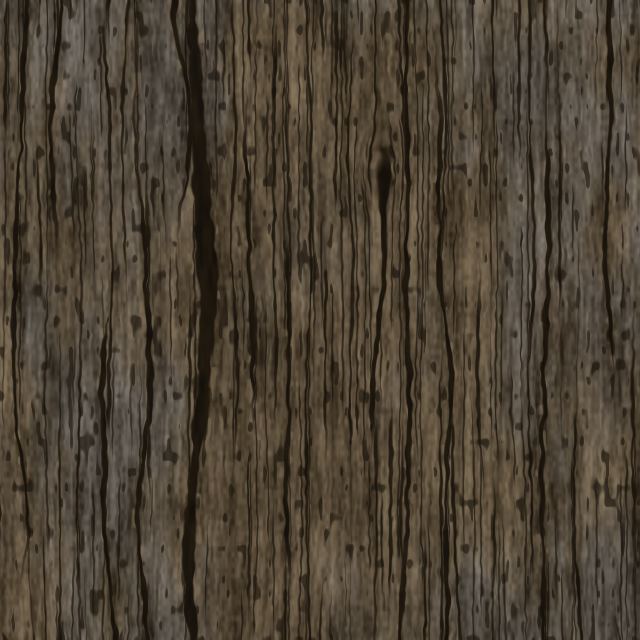
Write a three.js fragment shader that draws this texture.

```glsl
// Weathered dark timber: upright grey-brown grain, long drying cracks, one deep split and a knot.
varying vec2 vUv;

const vec3 DARK_WOOD = vec3(0.13, 0.10, 0.06);
const vec3 LIGHT_WOOD = vec3(0.46, 0.42, 0.37);
const vec3 CRACK_COLOUR = vec3(0.085, 0.065, 0.038);
const vec3 CHIP_COLOUR = vec3(0.52, 0.45, 0.35);
const vec3 WARM_TINT = vec3(1.02, 0.97, 0.86);
const vec3 COOL_TINT = vec3(0.97, 1.0, 1.06);
const vec2 KNOT = vec2(0.595, 0.735);
const vec2 KNOT_SIZE = vec2(0.032, 0.06);
const float EDGE = 0.0014;        // softness of crack edges
const float BASE_TONE = 0.65;     // 0 is DARK_WOOD, 1 is LIGHT_WOOD
const float GRAIN_CONTRAST = 1.0;

float hash(vec2 p) {
  vec3 q = fract(vec3(p.xyx) * 0.1031);
  q += dot(q, q.yzx + 33.33);
  return fract((q.x + q.y) * q.z);
}

float noise(vec2 p) {
  vec2 i = floor(p), f = fract(p);
  f = f * f * (3.0 - 2.0 * f);
  return mix(mix(hash(i), hash(i + vec2(1, 0)), f.x),
             mix(hash(i + vec2(0, 1)), hash(i + vec2(1, 1)), f.x), f.y);
}

float fbm(vec2 p) {
  float sum = 0.0, amp = 0.53;
  for (int i = 0; i < 4; i++) {
    sum += amp * noise(p);
    p = p * 2.03 + 17.3;
    amp *= 0.5;
  }
  return sum;
}

// Wandering upright cracks, one per column; returns (crack, halo around it).
vec2 cracks(vec2 p, float columns, float halfWidth, float cover, float stretch, float seed) {
  float x = p.x * columns;
  vec2 result = vec2(0.0);
  for (int i = -1; i <= 1; i++) {
    float id = floor(x) + float(i);
    float r = hash(vec2(id + 40.0, seed));
    float lane = id + 40.0 + seed * 97.0;
    float wander = 0.4 * noise(vec2(p.y * 5.0, lane)) + 0.08 * noise(vec2(p.y * 31.0, lane));
    float dist = abs(x - id - 0.05 - 0.65 * r - wander) / columns;
    float run = noise(vec2(p.y * stretch + r * 50.0, lane + 11.0));
    float open = smoothstep(1.0 - cover, 1.2 - cover, run);
    float w = halfWidth * open * (0.55 + 0.9 * noise(vec2(p.y * 14.0, lane + 23.0)));
    float crack = open * (1.0 - smoothstep(max(w - EDGE, 0.0), w + EDGE, dist));
    float halo = open * exp(-dist / (halfWidth * 2.2));
    result = max(result, vec2(crack, halo));
  }
  return result;
}

// The single wide split that runs the full height; returns (crack, halo).
vec2 deepSplit(vec2 p) {
  float bulge = (p.y - 0.62) / 0.18;
  float centre = 0.311 + 0.012 * cos((p.y - 0.58) * 7.0) + 0.008 * (noise(vec2(p.y * 13.0, 3.0)) - 0.5);
  float w = 0.0045 + 0.008 * exp(-bulge * bulge) + 0.005 * noise(vec2(p.y * 24.0, 8.0));
  w += 0.004 * (noise(p * vec2(90.0, 60.0)) - 0.5);
  float dist = abs(p.x - centre);
  return vec2(1.0 - smoothstep(w - EDGE, w + 2.0 * EDGE, dist), exp(-max(dist - w, 0.0) / 0.009));
}

void main() {
  // Bend the grain gently, and part it around the knot
  vec2 p = vUv;
  vec2 k = (p - KNOT) / KNOT_SIZE;
  float knot = exp(-dot(k, k));
  p.x += 0.016 * (fbm(vec2(p.x * 4.0, p.y * 2.2)) - 0.5);
  p.x -= 0.65 * k.x * KNOT_SIZE.x * knot;
  vec2 rough = p + vec2(0.003 * (noise(p * vec2(110.0, 65.0)) - 0.5), 0.0);

  // Layered grain, from broad bands to fine fibres and specks
  float bands = fbm(vec2(p.x * 13.0, p.y * 1.6)) - 0.5;
  float strands = noise(vec2(p.x * 75.0, p.y * 5.0)) - 0.5;
  float fibres = noise(vec2(rough.x * 165.0, p.y * 13.0) + 31.0) - 0.5;
  float hairs = noise(vec2(rough.x * 270.0, p.y * 38.0) + 57.0) - 0.5;
  float mottle = fbm(p * vec2(17.0, 9.0) + 71.0) - 0.5;
  float specks = noise(p * vec2(210.0, 120.0) + 13.0) - 0.5;
  float tone = 0.5 * bands + 0.3 * strands + 0.36 * fibres + 0.34 * hairs + 0.6 * mottle + 0.26 * specks;
  tone = BASE_TONE + GRAIN_CONTRAST * tone;
  tone -= knot * (0.3 + 0.14 * sin(length(k) * 13.0 + 4.0 * mottle));

  // Cracks crowd together in some bands and leave other boards clear
  float crowd = smoothstep(0.3, 0.7, noise(vec2(vUv.x * 6.5 + 3.0, vUv.y * 1.3)));
  vec2 wide = cracks(rough, 15.0, 0.0034, 0.58, 2.2, 1.0);
  vec2 middle = cracks(rough, 37.0, 0.0021, 0.38 + 0.2 * crowd, 3.5, 2.0);
  vec2 thin = cracks(rough, 78.0, 0.0012, 0.3 + 0.28 * crowd, 6.0, 3.0);
  vec2 split = deepSplit(rough);
  float crack = max(max(wide.x, split.x), max(0.9 * middle.x, 0.75 * thin.x));
  float halo = max(max(wide.y, split.y), 0.6 * middle.y);

  // Wood colour, with warm stains and cool bleached areas
  tone -= 0.2 * halo;
  float warmth = smoothstep(0.32, 0.66, fbm(vUv * vec2(7.0, 3.5) + 5.0) + 0.15 * halo);
  vec3 colour = mix(DARK_WOOD, LIGHT_WOOD, clamp(tone, -0.1, 1.25));
  colour *= mix(COOL_TINT, WARM_TINT, warmth);

  // Pale splinters by the cracks, small dark pits, then the cracks themselves
  float chips = smoothstep(0.66, 0.86, noise(rough * vec2(150.0, 50.0) + 91.0));
  colour = mix(colour, CHIP_COLOUR, 0.55 * chips * smoothstep(0.12, 0.5, halo));
  float pits = smoothstep(0.76, 0.9, noise(rough * vec2(125.0, 42.0) + 143.0));
  colour = mix(colour, CRACK_COLOUR, 0.6 * pits);
  vec3 depth = CRACK_COLOUR * (0.75 + 0.7 * noise(p * vec2(140.0, 30.0)));
  gl_FragColor = vec4(mix(colour, depth, 0.94 * crack), 1.0);
}
```
